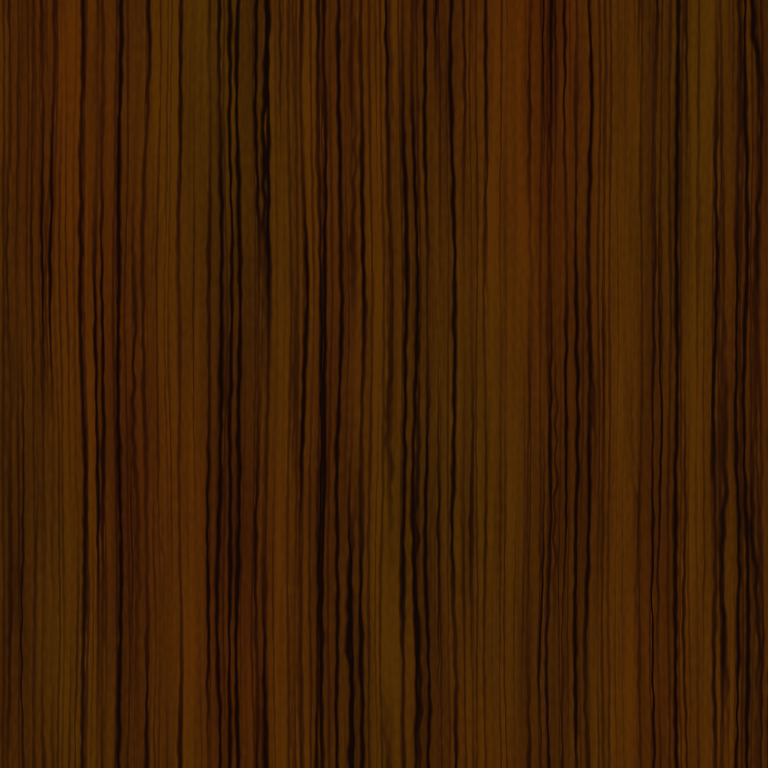
Give the GLSL for this texture, as a WebGL 2 fragment shader.

```glsl
#version 300 es
precision highp float;

uniform vec2 u_resolution;
out vec4 fragColor;

vec2 hash2(vec2 p) {
    vec3 q = fract(vec3(p.xyx) * vec3(0.1031, 0.1030, 0.0973));
    q += dot(q, q.yzx + 33.33);
    return fract((q.xx + q.yz) * q.zy);
}

float gradientAt(vec2 corner, vec2 offset) {
    float angle = 6.2832 * hash2(corner + 71.0).x;
    return dot(vec2(cos(angle), sin(angle)), offset);
}

float gradientNoise(vec2 p) {
    vec2 cell = floor(p);
    vec2 f = p - cell;
    vec2 u = f * f * f * (f * (f * 6.0 - 15.0) + 10.0);
    vec2 e = vec2(1.0, 0.0);
    float low = mix(gradientAt(cell, f), gradientAt(cell + e, f - e), u.x);
    float high = mix(gradientAt(cell + e.yx, f - e.yx), gradientAt(cell + 1.0, f - 1.0), u.x);
    return mix(low, high, u.y);
}

// Long dark pores, one per column, that wander and fade along the grain
float poreLines(vec2 p, float count, float halfWidth, float density, float seed) {
    float column = floor(p.x * count);
    float ink = 0.0;
    for (int i = -1; i <= 1; i++) {
        float id = column + float(i);
        vec2 rnd = hash2(vec2(id + 20.0, seed));
        float lane = id * 3.71 + seed;
        float wander = 0.35 * gradientNoise(vec2(lane, p.y * 4.0))
                     + 0.14 * gradientNoise(vec2(lane + 40.0, p.y * 32.0));
        float centre = (id + 0.5 + 0.6 * (rnd.x - 0.5) + wander) / count;
        float swell = 1.0 + 0.7 * gradientNoise(vec2(lane + 90.0, p.y * 11.0))
                    + 0.4 * gradientNoise(vec2(lane + 130.0, p.y * 45.0));
        float width = halfWidth * (0.6 + 0.8 * rnd.y) * swell;
        float fade = gradientNoise(vec2(lane + 170.0, p.y * 2.6));
        float strength = smoothstep(-0.45, 0.5, fade + rnd.y - 0.75 + density);
        float edge = max(1.7 * width, 1.2 / u_resolution.y);
        float line = 1.0 - smoothstep(0.2 * width, edge, abs(p.x - centre));
        ink = max(ink, line * strength);
    }
    return ink;
}

vec3 woodColour(float tone) {
    vec3 colour = mix(vec3(0.05, 0.018, 0.016), vec3(0.17, 0.075, 0.02), smoothstep(-0.1, 0.4, tone));
    return mix(colour, vec3(0.32, 0.175, 0.02), clamp((tone - 0.36) / 0.66, 0.0, 1.0));
}

void main() {
    vec2 p = gl_FragCoord.xy / u_resolution.y;
    p.x += 0.006 * gradientNoise(p * vec2(6.0, 2.5));

    // Alternating light and dark bands of the cut
    float drift = gradientNoise(p * vec2(4.0, 0.9) + 13.0);
    float band = 0.5 + 0.5 * cos(6.2832 * (7.4 * p.x - 0.3) + 3.0 * drift);
    band *= 0.8 + 0.7 * gradientNoise(p * vec2(5.0, 1.6) + 31.0);

    // Soft streaks and fine fibre
    float streak = gradientNoise(p * vec2(48.0, 1.8) + 5.0);
    float fibre = gradientNoise(p * vec2(150.0, 5.0) + 9.0);
    float fleck = gradientNoise(p * vec2(210.0, 75.0) + 17.0);
    float tone = 0.95 - 0.27 * band + 0.22 * streak + 0.17 * fibre + 0.13 * fleck;

    // Faint narrow pores below, bold ones on top
    float faint = poreLines(p, 105.0, 0.0015, 0.45, 3.3);
    float bold = poreLines(p, 62.0, 0.0021, 0.02 + 0.65 * band, 11.7);
    float heavy = poreLines(p, 27.0, 0.0028, -0.35 + 0.75 * band, 23.9);
    tone *= 1.0 - 0.42 * faint;
    tone *= 1.0 - 0.93 * bold;
    tone *= 1.0 - 0.95 * heavy;

    // Slow shift between reddish and olive brown
    vec3 colour = woodColour(tone);
    float hue = gradientNoise(p * vec2(5.0, 1.2) + 47.0) - 0.15 * band;
    colour *= 1.0 + hue * vec3(-0.1, 0.12, 0.1);
    fragColor = vec4(colour, 1.0);
}
```
